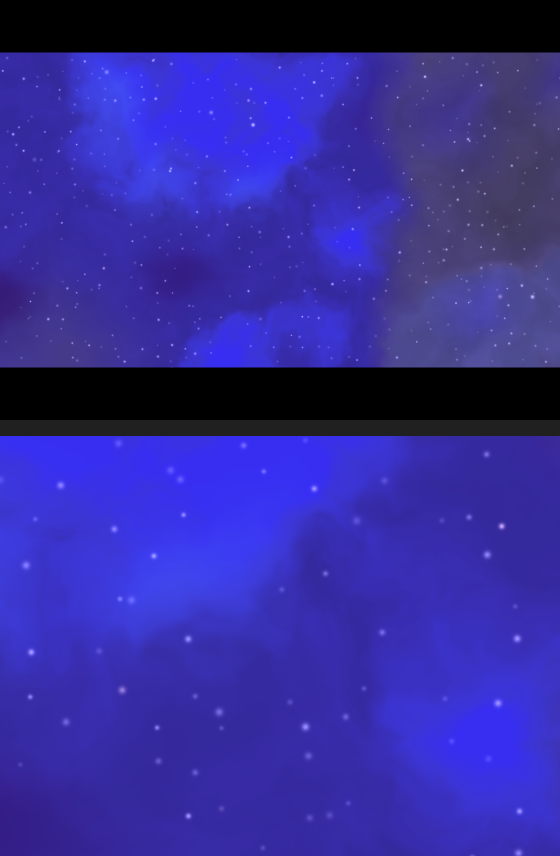
Top: the whole. Bottom: its middle third, enlarged.
Give the GLSL for this background, as a Shadertoy shader.

```glsl
// Letterboxed deep-blue nebula with grey dust clouds and scattered small stars.
#define BAR 0.125                       // height of each black band
#define INDIGO vec3(0.215, 0.165, 0.64) // open sky
#define ROYAL vec3(0.235, 0.205, 0.83)  // outer glow
#define ELECTRIC vec3(0.215, 0.18, 0.95) // glow core
#define AZURE vec3(0.27, 0.34, 0.95)    // pale wisps
#define PLUM vec3(0.20, 0.09, 0.47)     // dark hollows
#define DUST vec3(0.30, 0.265, 0.48)    // grey haze
#define SLATE vec3(0.265, 0.24, 0.36)   // darkest haze
#define CLOUD vec3(0.305, 0.30, 0.57)   // billows
#define STAR_TINT vec3(0.80, 0.76, 1.0)
#define STAR_SIZE 0.0023

// Position, radius and strength; negative strength darkens.
const vec4 LUMPS[11] = vec4[11](
    vec4(0.28, 0.76, 0.13, 0.75), vec4(0.46, 0.83, 0.13, 0.75),
    vec4(0.40, 0.61, 0.13, 0.60), vec4(0.63, 0.62, 0.13, 0.95),
    vec4(0.71, 0.79, 0.13, 0.75), vec4(0.85, 0.43, 0.08, 0.85),
    vec4(0.55, 0.16, 0.10, 1.05), vec4(0.78, 0.20, 0.11, 0.45),
    vec4(0.45, 0.33, 0.12, -0.65), vec4(0.00, 0.28, 0.10, -0.90),
    vec4(0.87, 0.73, 0.08, -0.55));

vec3 hash3(vec2 p) {
    vec3 q = fract(p.xyx * vec3(0.1031, 0.1030, 0.0973));
    q += dot(q, q.yxz + 33.33);
    return fract((q.xxy + q.yzz) * q.zyx);
}

float cornerSlope(vec2 cell, vec2 offset) {
    float a = 6.28318 * hash3(cell).x;
    return dot(vec2(cos(a), sin(a)), offset);
}

float gradientNoise(vec2 p) {
    vec2 i = floor(p), f = fract(p), e = vec2(1, 0);
    vec2 u = f * f * f * (f * (f * 6.0 - 15.0) + 10.0);
    float low = mix(cornerSlope(i, f), cornerSlope(i + e, f - e), u.x);
    float high = mix(cornerSlope(i + e.yx, f - e.yx), cornerSlope(i + 1.0, f - 1.0), u.x);
    return mix(low, high, u.y);
}

float fbm(vec2 p) {
    float sum = 0.0, amp = 0.7;
    for (int i = 0; i < 5; i++) {
        sum += amp * gradientNoise(p);
        p = mat2(1.6, 1.2, -1.2, 1.6) * p + 17.3;
        amp *= 0.5;
    }
    return sum;
}

float blob(vec2 p, vec2 centre, float radius) {
    vec2 d = (p - centre) / radius;
    return exp(-dot(d, d));
}

vec3 nebula(vec2 p) {
    vec2 warp = vec2(fbm(p * 5.0 + 3.0), fbm(p * 5.0 + 41.0));
    vec2 q = p + 0.10 * warp;
    float fine = fbm(p * 9.0 + warp + 70.0);

    // Blue glow and plum hollows
    float glow = 0.25 * fine;
    for (int i = 0; i < 11; i++)
        glow += LUMPS[i].w * blob(q, LUMPS[i].xy, LUMPS[i].z) * (1.0 + 0.6 * fine);
    vec3 col = INDIGO * (1.0 + 0.12 * fine);
    col = mix(col, ROYAL, smoothstep(0.08, 0.60, glow));
    col = mix(col, ELECTRIC, smoothstep(0.50, 1.05, glow));
    col = mix(col, PLUM, smoothstep(0.05, 0.95, -glow));
    float wisp = blob(q, vec2(0.26, 0.74), 0.085) + 0.7 * blob(q, vec2(0.37, 0.58), 0.08)
               + 0.6 * blob(q, vec2(0.61, 0.54), 0.06);
    col = mix(col, AZURE, clamp(wisp * (0.7 + 0.8 * fine), 0.0, 0.85));

    // Grey haze: lower left and the whole right side
    col = mix(col, DUST, 0.65 * blob(q, vec2(0.14, 0.12), 0.17));
    float haze = smoothstep(0.87, 1.02, q.x);
    float shade = blob(q, vec2(1.24, 0.54), 0.17) + 0.7 * blob(q, vec2(1.22, 0.80), 0.10);
    float violet = blob(q, vec2(1.09, 0.73), 0.11) + blob(q, vec2(1.35, 0.82), 0.08);
    vec3 dust = mix(DUST, SLATE, clamp(shade, 0.0, 1.0));
    dust = mix(dust, INDIGO, 0.5 * clamp(violet, 0.0, 1.0)) * (1.0 + 0.15 * fine);
    col = mix(col, dust, 0.95 * haze);

    // Billowing clouds with a faint warm rim
    float d = min(length(q - vec2(1.14, 0.19)) - 0.19, length(q - vec2(1.37, 0.25)) - 0.15);
    d += 0.025 * fine;
    vec3 billow = mix(CLOUD, ROYAL, 0.4 * blob(q, vec2(1.12, 0.26), 0.08));
    billow *= 1.0 + 0.18 * fine;
    billow += vec3(0.05, 0.02, 0.0) * exp(-pow(d / 0.02, 2.0)) * smoothstep(0.28, 0.38, p.y);
    return mix(col, billow, 0.9 * smoothstep(0.025, -0.035, d));
}

// One star at most per cell, kept clear of the cell border.
vec3 starLayer(vec2 p, float cells, float chance, float size, float gain) {
    vec2 id = floor(p * cells);
    vec3 place = hash3(id + cells), kind = hash3(id + cells + 57.0);
    vec2 d = (fract(p * cells) - mix(vec2(0.2), vec2(0.8), place.xy)) / cells;
    float radius = max(size * (0.75 + 0.5 * kind.y), 0.6 / iResolution.y);
    float light = gain * (0.25 + 0.75 * kind.z * kind.z) * step(place.z, chance);
    vec3 tint = mix(STAR_TINT, vec3(1.0, 0.75, 0.6), 0.6 * step(0.93, kind.x));
    return tint * light * exp(-dot(d, d) / (radius * radius));
}

void mainImage(out vec4 fragColor, in vec2 fragCoord) {
    vec2 p = fragCoord / iResolution.y;
    p.x += 0.6667 - 0.5 * iResolution.x / iResolution.y;
    vec3 col = nebula(p);
    vec3 stars = starLayer(p, 31.0, 0.36, STAR_SIZE, 0.65)
               + starLayer(p + 5.0, 23.0, 0.22, STAR_SIZE * 1.1, 0.75)
               + starLayer(p + 9.0, 9.0, 0.16, STAR_SIZE * 1.6, 0.85);
    col += stars * (1.0 - 0.5 * col);
    float px = 1.0 / iResolution.y;
    float frame = smoothstep(-px, px, 0.5 - BAR - abs(p.y - 0.5));
    fragColor = vec4(clamp(col, 0.0, 1.0) * frame, 1.0);
}
```
